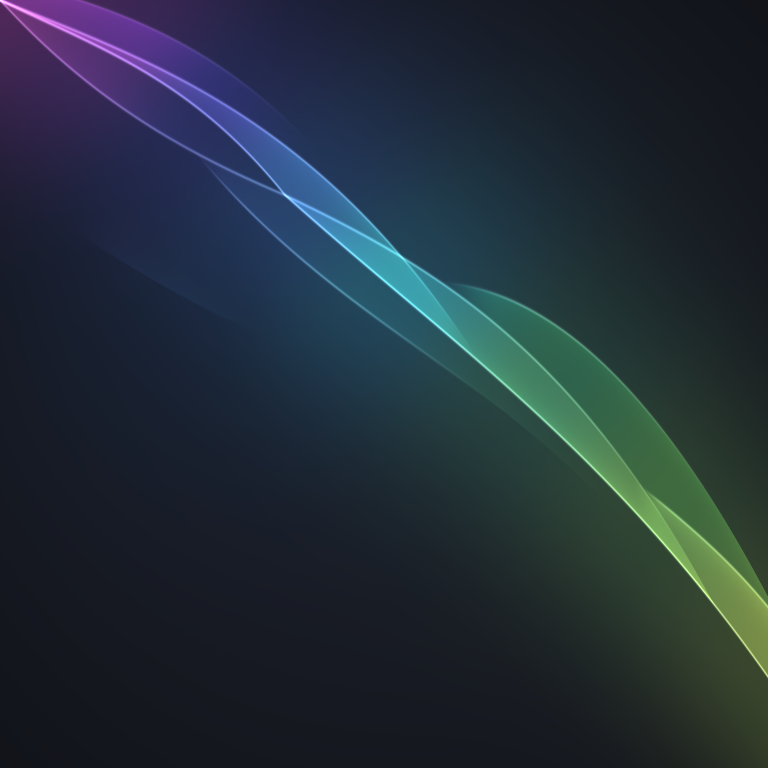
Write a WebGL 1 fragment shader that draws this background.

```glsl
precision highp float;
// Translucent light ribbons sweeping diagonally from violet to lime over a dark glow.

uniform vec2 u_resolution;

#define BASE_COLOR vec3(0.085, 0.095, 0.125)
#define GLOW_STRENGTH 0.32
#define GLOW_ABOVE 0.24
#define GLOW_BELOW 0.17
#define LINE_WIDTH 0.0016
#define RIM_WIDTH 0.022
#define VIGNETTE 0.7

// Spectrum along the diagonal, s runs from the upper left to the lower right.
vec3 spectrum(float s) {
  vec3 c = mix(vec3(0.74, 0.33, 0.75), vec3(0.60, 0.32, 0.78), smoothstep(0.0, 0.12, s));
  c = mix(c, vec3(0.33, 0.34, 0.74), smoothstep(0.10, 0.21, s));
  c = mix(c, vec3(0.27, 0.49, 0.76), smoothstep(0.20, 0.32, s));
  c = mix(c, vec3(0.24, 0.66, 0.71), smoothstep(0.31, 0.44, s));
  c = mix(c, vec3(0.33, 0.66, 0.47), smoothstep(0.45, 0.60, s));
  c = mix(c, vec3(0.49, 0.72, 0.38), smoothstep(0.60, 0.76, s));
  return mix(c, vec3(0.66, 0.77, 0.36), smoothstep(0.76, 0.93, s));
}

// Cubic through four evenly spaced heights on the interval [x0, x1].
float cubic(float x, float x0, float x1, vec4 h) {
  float u = 3.0 * (x - x0) / (x1 - x0);
  float a = u - 1.0, b = u - 2.0, c = u - 3.0;
  return dot(h, vec4(-a * b * c / 6.0, u * b * c / 2.0, -u * a * c / 2.0, u * a * b / 6.0));
}

// Fades to zero between x0 and x1.
float fade(float x, float x0, float x1) {
  return 1.0 - smoothstep(x0, x1, x);
}

// Soft window along x: fades in over fadeIn and out over fadeOut.
float span(float x, float x0, float x1, float fadeIn, float fadeOut) {
  return smoothstep(x0, x0 + fadeIn, x) * fade(x, x1 - fadeOut, x1);
}

// Opacity of a sheet between two curves; rim 0 lights the top edge, 1 the bottom.
float sheet(float depth, float top, float bottom, float rim, float aa) {
  float inside = smoothstep(-aa, aa, depth - top) * smoothstep(-aa, aa, bottom - depth);
  float edgeDistance = abs(depth - mix(top, bottom, rim));
  return inside * (0.68 + 0.32 * exp(-edgeDistance / RIM_WIDTH));
}

// Thin glowing line along a curve.
float line(float depth, float curve, float aa) {
  float q = 0.75 * (depth - curve) / max(LINE_WIDTH, aa * 0.7);
  return exp(-q * q);
}

void main() {
  vec2 uv = gl_FragCoord.xy / u_resolution;
  float x = uv.x;
  float depth = 1.0 - uv.y;
  float aa = 1.2 / min(u_resolution.x, u_resolution.y);
  float s = 0.5 * (x + depth);
  vec3 tint = spectrum(s);

  // Curves, as depth below the top edge.
  float spine = x < 0.371 ? cubic(x, 0.0, 0.371, vec4(0.0, 0.0586, 0.133, 0.254))
                          : cubic(x, 0.371, 1.0, vec4(0.254, 0.434, 0.628, 0.8815));
  float crest = cubic(x, 0.0, 0.62, vec4(0.0, 0.0885, 0.224, 0.4635));
  float weave = x < 0.371 ? cubic(x, 0.0, 0.371, vec4(0.0, 0.1146, 0.195, 0.254))
                          : cubic(x, 0.371, 0.9375, vec4(0.254, 0.358, 0.523, 0.801));
  float hem = cubic(x, 0.254, 0.833, vec4(0.198, 0.3815, 0.5235, 0.703));
  float violetArc = cubic(x, 0.104, 0.43, vec4(0.0, 0.044, 0.112, 0.216));
  float greenArc = cubic(x, 0.573, 1.0, vec4(0.367, 0.418, 0.553, 0.777));
  float tail = cubic(x, 0.833, 1.0, vec4(0.6315, 0.678, 0.729, 0.79));
  float wisp = cubic(x, 0.09, 0.34, vec4(0.297, 0.349, 0.396, 0.434));

  // Dark backdrop with a broad glow around the spine.
  vec2 fromCenter = uv - 0.5;
  vec3 color = BASE_COLOR * (1.15 - VIGNETTE * dot(fromCenter, fromCenter));
  float offset = 0.72 * (depth - spine);
  float reach = offset / (offset < 0.0 ? GLOW_ABOVE : GLOW_BELOW);
  float glow = GLOW_STRENGTH * exp(-reach * reach) * (1.0 + 0.4 * exp(-8.0 * s));
  color += glow * tint * mix(vec3(0.75), tint, 0.5);
  float haze = length((vec2(x, depth) - vec2(0.32, 0.42)) / vec2(0.32, 0.26));
  color += vec3(0.0, 0.025, 0.06) * exp(-haze * haze);

  // Faint sheets behind the main ribbon.
  float wispSide = smoothstep(-aa, aa, wisp - depth) * exp(-max(wisp - depth, 0.0) / 0.04);
  color += 0.07 * span(x, 0.08, 0.35, 0.1, 0.12) * wispSide * tint;
  float alpha = 0.20 * sheet(depth, max(spine, weave), hem, 1.0, aa) * span(x, 0.24, 0.84, 0.06, 0.3);
  color = mix(color, tint, alpha);
  alpha = 0.62 * sheet(depth, violetArc, crest, 0.0, aa) * fade(x, 0.16, 0.43);
  color = mix(color, tint * vec3(0.85, 0.8, 1.0), alpha);
  alpha = 0.48 * sheet(depth, spine, weave, 1.0, aa) * fade(x, 0.08, 0.37);
  color = mix(color, tint * 0.85, alpha);
  float arcFloor = x < 0.833 ? weave : tail;
  alpha = 0.56 * sheet(depth, greenArc, arcFloor, 0.0, aa) * smoothstep(0.56, 0.65, x);
  color = mix(color, tint * vec3(0.72, 0.9, 0.85), alpha);

  // Main ribbon sheets.
  alpha = 0.78 * sheet(depth, crest, spine, 0.0, aa) * fade(x, 0.57, 0.63);
  color = mix(color, tint, alpha);
  alpha = 0.78 * sheet(depth, weave, spine, 1.0, aa) * span(x, 0.36, 0.95, 0.02, 0.03);
  color = mix(color, tint * 1.05, alpha);
  alpha = 0.80 * sheet(depth, tail, spine, 0.0, aa) * smoothstep(0.82, 0.86, x);
  color = mix(color, tint, alpha);

  // Lit edges.
  float light = 0.55 * line(depth, spine, aa);
  light += 0.40 * line(depth, crest, aa) * fade(x, 0.47, 0.62);
  light += 0.38 * line(depth, weave, aa) * fade(x, 0.69, 0.94);
  light += 0.36 * line(depth, hem, aa) * span(x, 0.25, 0.66, 0.08, 0.25);
  light += 0.12 * line(depth, violetArc, aa) * fade(x, 0.25, 0.42);
  light += 0.32 * line(depth, greenArc, aa) * span(x, 0.57, 0.98, 0.12, 0.25);
  light += 0.35 * line(depth, tail, aa) * smoothstep(0.83, 0.88, x);
  color += light * mix(tint, vec3(1.0), 0.35);

  gl_FragColor = vec4(clamp(color, 0.0, 1.0), 1.0);
}
```
